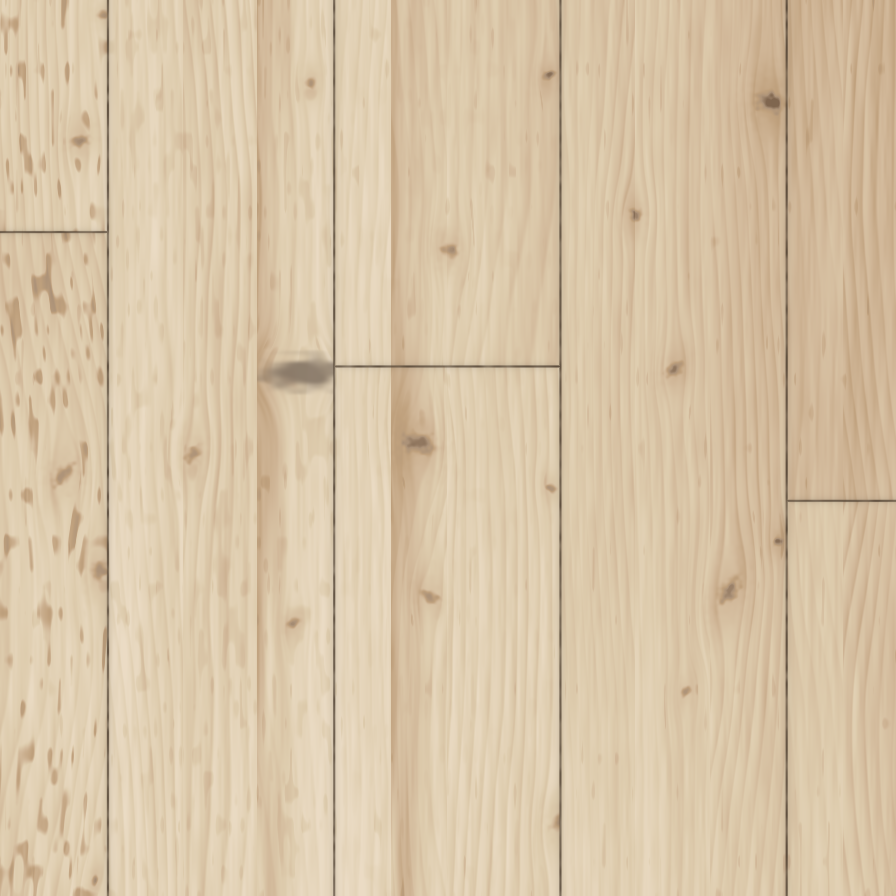
A Shadertoy shader for this texture:

```glsl
const float PLANK_WIDTH = 0.2525;
const float PLANK_LENGTH = 1.5;
const float FIRST_SEAM = 0.1205;
const float FIRST_JOINT = 0.741;
const float JOINT_STEP = 0.075;
const float SEAM_HALF_WIDTH = 0.0009;
const float RING_DENSITY = 72.0;
const int KNOTS_PER_PLANK = 8;
const float KNOT_CHANCE = 0.72;
const vec2 BRANCH_CENTER = vec2(0.338, 0.583);
const vec2 BRANCH_RADII = vec2(0.046, 0.021);
const vec3 BRANCH_COLOR = vec3(0.50, 0.44, 0.38);
const vec3 SEAM_COLOR = vec3(0.32, 0.26, 0.20);

// Wood tones from pale sapwood to knot brown
const vec3 TONES[6] = vec3[6](
    vec3(0.92, 0.86, 0.77), vec3(0.87, 0.80, 0.68), vec3(0.82, 0.72, 0.60),
    vec3(0.75, 0.63, 0.49), vec3(0.67, 0.57, 0.47), vec3(0.50, 0.40, 0.31));

float hash(vec2 p) {
    vec3 q = fract(p.xyx * 0.1031);
    q += dot(q, q.yzx + 33.33);
    return fract((q.x + q.y) * q.z);
}

float noise(vec2 p) {
    vec2 cell = floor(p), f = fract(p);
    f = f * f * (3.0 - 2.0 * f);
    return mix(mix(hash(cell), hash(cell + vec2(1, 0)), f.x),
               mix(hash(cell + vec2(0, 1)), hash(cell + vec2(1, 1)), f.x), f.y);
}

vec3 woodTone(float t) {
    t = clamp(t, 0.0, 4.999);
    int i = int(t);
    return mix(TONES[i], TONES[i + 1], fract(t));
}

// Returns knot darkness and bends the grain around each knot
float knots(vec2 p, float plank, float seed, inout float grainX) {
    float dark = 0.0;
    for (int k = 0; k < KNOTS_PER_PLANK; k++) {
        vec2 id = vec2(float(k) * 5.0 + 3.0, seed);
        if (hash(id) > KNOT_CHANCE) continue;
        float along = (float(k) + hash(id + 11.3)) / float(KNOTS_PER_PLANK);
        float across = 1.0 - 0.7 * pow(hash(id + 23.7), 1.6);
        vec2 center = vec2(FIRST_SEAM + (plank - 1.0 + across) * PLANK_WIDTH, along);
        float size = mix(0.006, 0.015, pow(hash(id + 37.1), 2.0));
        vec2 d = p - center;
        d.y -= d.x * (hash(id + 41.9) - 0.3);
        vec2 q = d / (size * vec2(mix(0.8, 1.6, hash(id + 53.3)), 1.0));
        q += 0.5 * (vec2(noise(p * 180.0), noise(p * 180.0 + 70.0)) - 0.5);
        float r = length(q);
        dark += 2.4 * (1.0 - smoothstep(0.15, 1.15, r));
        dark += 0.8 * exp(-0.45 * q.x * q.x - 0.12 * q.y * q.y);
        vec2 reach = d / (size * vec2(2.2, 4.5));
        grainX -= 0.8 * d.x * exp(-dot(reach, reach));
    }
    return dark;
}

void mainImage(out vec4 fragColor, in vec2 fragCoord) {
    vec2 p = fragCoord / iResolution.y;
    float pixel = 1.0 / iResolution.y;

    // Plank layout: every other column is shifted by half a plank
    float column = (p.x - FIRST_SEAM) / PLANK_WIDTH + 1.0;
    float plank = floor(column), u = fract(column);
    float odd = mod(plank, 2.0);
    float joint = FIRST_JOINT - JOINT_STEP * plank + 0.5 * PLANK_LENGTH * odd;
    float row = (p.y - joint) / PLANK_LENGTH;
    float seed = plank * 17.0 + floor(row) * 7.0 + 40.0;

    // Three glued strips in each plank
    float cut = mix(0.5, 0.66, odd);
    float strip = step(0.5 * cut, u) + step(cut, u);
    float stripSeed = seed + strip * 3.7;
    float stripU = u - 0.5 * cut * strip;
    float stripHash = hash(vec2(stripSeed, 9.0));

    float grainX = p.x;
    float knotDark = knots(p, plank, seed, grainX);
    vec2 branch = (p - BRANCH_CENTER) / BRANCH_RADII;
    float onBranchStrip = (plank == 1.0 && strip == 2.0) ? 1.0 : 0.0;
    grainX -= 0.6 * (p.x - BRANCH_CENTER.x) * exp(-0.3 * dot(branch, branch)) * onBranchStrip;

    // Growth rings, straight or arched according to the strip
    vec2 grain = vec2(grainX, p.y);
    float arch = mix(3.0, 9.0, stripHash) * noise(grain * vec2(7.0, 1.7) + stripSeed);
    float wobble = 0.5 * noise(grain * vec2(30.0, 9.0) + seed);
    float phase = fract(grainX * RING_DENSITY + arch + wobble);
    float ring = phase * phase * (1.0 - smoothstep(0.8, 1.0, phase));
    ring *= mix(0.25, 1.5, noise(p * vec2(14.0, 1.5) + stripSeed));

    // Fibres and weathered flecks, strongest at the left
    float fibre = noise(grain * vec2(150.0, 4.0) + seed) + noise(grain * vec2(330.0, 22.0)) - 1.0;
    float patches = noise(p * vec2(16.0, 2.5) + stripSeed) - 0.5;
    float weather = exp(-1.2 * plank);
    float fleck = smoothstep(0.68, 0.9, noise(vec2(grainX * 170.0 + arch, p.y * 38.0)));
    float pores = smoothstep(0.88, 0.97, noise(grain * vec2(160.0, 26.0) + 90.0));

    // Broad heartwood streak along one edge of some strips
    float hasStreak = step(0.5, strip) * step(mod(plank + strip, 3.0), 0.5);
    float streak = hasStreak * exp(-pow(stripU / 0.13, 2.0)) * mix(0.3, 1.7, noise(vec2(stripU * 18.0, p.y * 4.0)));

    float shade = 1.25 * smoothstep(0.4, 1.1, p.x) * (0.65 + 0.6 * p.y) + 0.25 * p.y;
    float tone = 0.4 + shade + 0.6 * (stripHash - 0.5) + 1.1 * ring + 0.5 * fibre + 0.6 * patches;
    tone += 1.3 * streak + knotDark + 2.0 * weather * fleck + 0.7 * pores;
    vec3 color = woodTone(tone);

    // Large grey branch knot
    float branchMask = 1.0 - smoothstep(0.2, 1.3, length(branch) + 0.7 * (noise(p * vec2(45.0, 130.0)) - 0.5));
    color = mix(color, BRANCH_COLOR, 0.85 * branchMask * onBranchStrip);

    // Dark, slightly broken gaps between planks
    float sideGap = min(u, 1.0 - u) * PLANK_WIDTH;
    float endGap = min(fract(row), 1.0 - fract(row)) * PLANK_LENGTH;
    float gap = min(sideGap, endGap);
    float line = 1.0 - smoothstep(SEAM_HALF_WIDTH - 0.5 * pixel, SEAM_HALF_WIDTH + pixel, gap);
    float broken = mix(0.55, 1.0, noise(p * vec2(90.0, 110.0)));
    color *= 1.0 - 0.12 * exp(-gap / 0.003);
    color = mix(color, SEAM_COLOR, 0.9 * line * broken);

    fragColor = vec4(color, 1.0);
}
```
